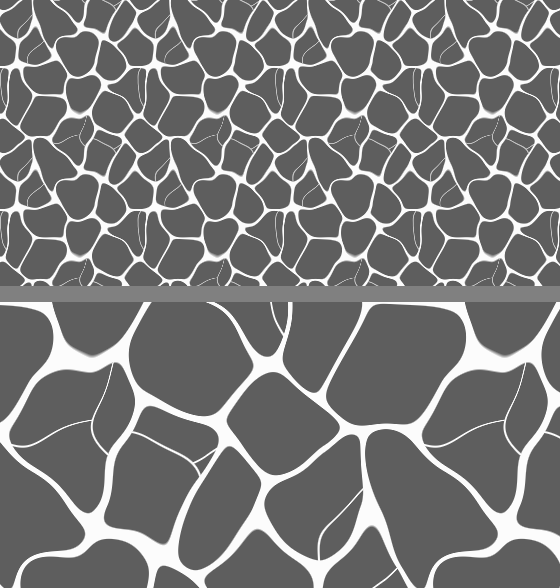
Top, the full canvas; bottom, a detail of the centre.
This pattern is drawn by a Shadertoy shader. Its source:

```glsl
const vec3 STONE_COLOR = vec3(0.37);
const vec3 VEIN_COLOR = vec3(0.99);
const vec2 TILE_SIZE = vec2(0.481, 0.5);   // repeat size in canvas heights
const float CELLS = 4.0;                   // stones per tile side, even
const float WARP_LATTICE = 7.0;            // warp knots per tile side
const float WARP_AMOUNT = 0.34;
const float JITTER = 0.72;
const float CORNER_SHARPNESS = 17.0;       // lower gives rounder stones
const float VEIN_THIN = 0.021;             // half widths in stone units
const float VEIN_THICK = 0.040;
const float CRACK_WIDTH = 0.009;
const float CRACK_SHARE = 0.34;
const float BRANCH_SHARE = 0.4;
const float CRACK_RADIUS = 0.65;
const float TAU = 6.2831853;

vec2 hash22(vec2 p) {
    vec3 q = fract(p.xyx * vec3(0.1031, 0.1030, 0.0973));
    q += dot(q, q.yzx + 33.33);
    return fract((q.xx + q.yz) * q.zy);
}

// Smooth two-channel value noise that repeats with the tile
vec2 tileNoise(vec2 p) {
    p *= WARP_LATTICE / CELLS;
    vec2 i = floor(p), f = fract(p);
    f = f * f * (3.0 - 2.0 * f);
    vec2 lo = mod(i, WARP_LATTICE) + 41.0;
    vec2 hi = mod(i + 1.0, WARP_LATTICE) + 41.0;
    return mix(mix(hash22(lo), hash22(vec2(hi.x, lo.y)), f.x),
               mix(hash22(vec2(lo.x, hi.y)), hash22(hi), f.x), f.y);
}

// Jittered centre of a stone, on staggered rows
vec2 stoneCentre(vec2 id) {
    vec2 jitter = (hash22(mod(id, CELLS) + 7.0) - 0.5) * JITTER;
    return id + 0.5 + vec2(0.5 * mod(id.y, 2.0) - 0.25, 0.0) + jitter;
}

// Coverage of the region where the signed distance is positive
float coverage(float dist, float pixel) {
    return clamp(0.5 + dist / pixel, 0.0, 1.0);
}

float hairline(float dist, float pixel) {
    return coverage(CRACK_WIDTH - dist, pixel) + coverage(CRACK_WIDTH + dist, pixel) - 1.0;
}

// Thin arc through some stones, sometimes with a side branch
float crack(vec2 local, vec2 id, float pixel) {
    vec2 pick = hash22(mod(id, CELLS) + 113.0);
    vec2 shape = hash22(mod(id, CELLS) + 211.0);
    if (pick.x > CRACK_SHARE) return 0.0;
    float angle = TAU * shape.x;
    vec2 dir = vec2(cos(angle), sin(angle));
    float shift = (shape.y - 0.5) * 0.3;
    float arc = length(local - dir * (CRACK_RADIUS + shift)) - CRACK_RADIUS;
    float line = hairline(abs(arc), pixel);
    if (pick.y < BRANCH_SHARE) {
        float side = abs(dot(local, vec2(-dir.y, dir.x)) + 0.15 * arc);
        line = max(line, hairline(side, pixel) * coverage(arc, pixel));
    }
    return line;
}

void mainImage(out vec4 fragColor, in vec2 fragCoord) {
    vec2 scale = CELLS / TILE_SIZE;
    vec2 p = fragCoord / iResolution.y * scale;
    float pixel = 0.5 * (scale.x + scale.y) / iResolution.y;
    float halfWidth = mix(VEIN_THIN, VEIN_THICK, tileNoise(p + 2.3).x);
    p += (tileNoise(p) - 0.5) * WARP_AMOUNT;

    // Nearest stone
    vec2 base = floor(p), nearId = base, nearest = vec2(9.0);
    for (int y = -2; y <= 2; y++)
    for (int x = -2; x <= 2; x++) {
        vec2 id = base + vec2(x, y);
        vec2 toCentre = stoneCentre(id) - p;
        if (dot(toCentre, toCentre) < dot(nearest, nearest)) {
            nearest = toCentre;
            nearId = id;
        }
    }

    // Soft minimum of the border distances rounds the corners
    float sum = 0.0;
    for (int y = -2; y <= 2; y++)
    for (int x = -2; x <= 2; x++) {
        if (x == 0 && y == 0) continue;
        vec2 other = stoneCentre(nearId + vec2(x, y)) - p;
        float border = dot(0.5 * (nearest + other), normalize(other - nearest));
        sum += exp(-CORNER_SHARPNESS * border);
    }
    float edge = -log(sum) / CORNER_SHARPNESS;

    float vein = coverage(halfWidth - edge, pixel);
    vein = max(vein, crack(-nearest, nearId, pixel));
    fragColor = vec4(mix(STONE_COLOR, VEIN_COLOR, vein), 1.0);
}
```
